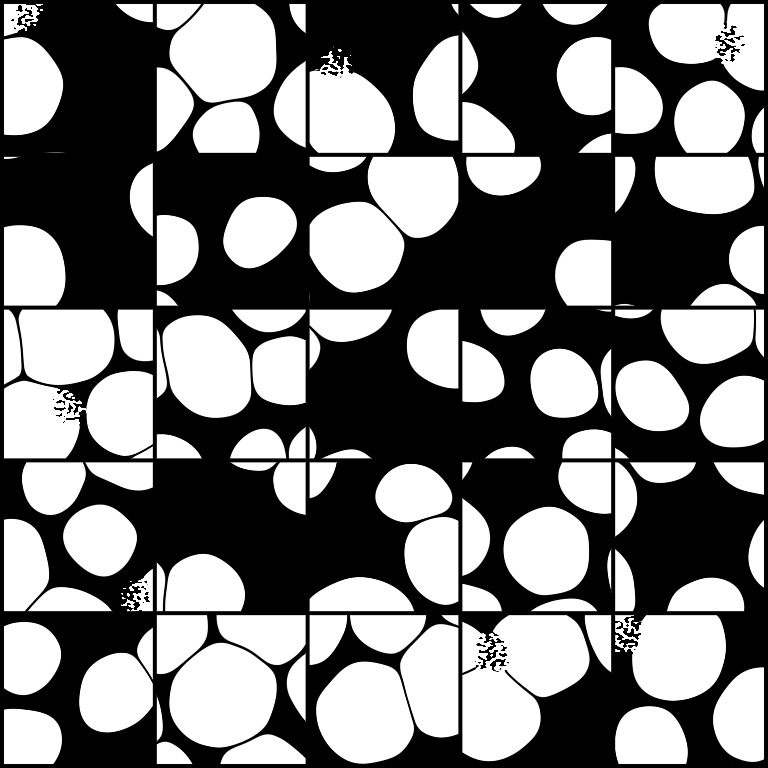
A Shadertoy shader for this pattern:

```glsl
// Five by five sheet of black tiles, each cropping its own scatter of rounded white blobs.

const float TILES = 5.0;            // tiles across and down
const float LINE = 0.0052;          // width of the black rules, in canvas units
const float SPACING = 0.60;         // blob lattice step, in tile units
const float JITTER = 0.30;          // blob displacement, in lattice steps
const vec2 RADIUS = vec2(0.36, 0.60);  // smallest and largest blob, in lattice steps
const vec2 DROPOUT = vec2(0.08, 0.36); // share of missing blobs, varies by tile
const float STRETCH = 0.16;         // strongest elongation of a blob
const float GAP = 0.012;            // half the gap between touching blobs
const float ROUNDING = 0.05;        // softness of corners at the gaps
const float WARP = 0.07;            // unevenness of the outlines
const float WEAR_CHANCE = 0.32;     // share of tiles with a ragged patch
const float WEAR_SIZE = 0.16;       // radius of that patch, in tile units
const float WEAR_DEPTH = 1.3;
const vec2 WEAR_GRAIN = vec2(30.0, 46.0);
const vec3 INK = vec3(0.0);
const vec3 PAPER = vec3(1.0);
const float TAU = 6.28318;

vec2 hash2(vec2 p) {
    vec3 h = fract(p.xyx * vec3(0.1031, 0.1030, 0.0973));
    h += dot(h, h.yzx + 33.33);
    return fract((h.xx + h.yz) * h.zy);
}

mat2 rotation(float angle) {
    float c = cos(angle), s = sin(angle);
    return mat2(c, s, -s, c);
}

float cornerGradient(vec2 corner, vec2 offset) {
    float angle = TAU * hash2(corner).x;
    return dot(vec2(cos(angle), sin(angle)), offset);
}

float gradientNoise(vec2 p) {
    vec2 i = floor(p), f = fract(p);
    vec2 u = f * f * f * (f * (f * 6.0 - 15.0) + 10.0);
    vec2 e = vec2(1.0, 0.0);
    float low = mix(cornerGradient(i, f), cornerGradient(i + e, f - e), u.x);
    float high = mix(cornerGradient(i + e.yx, f - e.yx), cornerGradient(i + 1.0, f - 1.0), u.x);
    return mix(low, high, u.y);
}

float smoothMax(float a, float b, float k) {
    float h = max(k - abs(a - b), 0.0) / k;
    return max(a, b) + 0.25 * h * h * k;
}

// Signed distance to the blobs, in lattice steps; neighbours are kept apart.
float blobs(vec2 q, vec2 seed, float dropout) {
    float nearest = 9.0, second = 9.0;
    for (int y = -1; y <= 1; y++) {
        float row = floor(q.y) + float(y);
        float stagger = 0.5 * mod(row, 2.0);
        for (int x = -1; x <= 1; x++) {
            vec2 cell = vec2(floor(q.x - stagger) + float(x), row);
            vec2 place = hash2(cell + seed);
            vec2 form = hash2(cell + seed + 57.3);
            vec2 fate = hash2(cell + seed + 91.7);
            if (fate.x < dropout) continue;

            vec2 center = cell + vec2(0.5 + stagger, 0.5) + JITTER * (place - 0.5);
            float stretch = 1.0 + STRETCH * fate.y;
            vec2 local = rotation(TAU * form.y) * (q - center);
            float d = length(local * vec2(stretch, 1.0 / stretch)) - mix(RADIUS.x, RADIUS.y, form.x);
            second = min(second, max(nearest, d));
            nearest = min(nearest, d);
        }
    }
    return smoothMax(nearest, 0.5 * (nearest - second) + GAP, ROUNDING);
}

// Ragged speckle around one random point, on some tiles only.
float wear(vec2 p, vec2 seed) {
    if (hash2(seed + 7.9).x > WEAR_CHANCE) return 0.0;
    vec2 center = hash2(seed + 23.1);
    float patchMask = 1.0 - smoothstep(0.0, WEAR_SIZE, length(p - center));
    return WEAR_DEPTH * patchMask * gradientNoise(p * WEAR_GRAIN + seed);
}

void mainImage(out vec4 fragColor, in vec2 fragCoord) {
    vec2 uv = fragCoord / iResolution.xy;
    float pixel = 1.0 / min(iResolution.x, iResolution.y);

    // Tile grid, with a full rule along the outer edge
    float period = (1.0 - LINE) / TILES;
    vec2 grid = (uv - 0.5 * LINE) / period;
    vec2 tile = clamp(floor(grid), 0.0, TILES - 1.0);
    vec2 p = grid - tile;
    vec2 seed = tile * 37.0 + 11.0;

    // Each tile views its own turned and shifted lattice
    vec2 view = hash2(seed + 3.7);
    vec2 q = rotation(TAU * view.x) * (p - 0.5) / SPACING + 4.0 * hash2(seed + 15.2);
    q += WARP * vec2(gradientNoise(q * 1.7 + seed), gradientNoise(q * 1.7 + seed + 40.0));

    float d = blobs(q, seed, mix(DROPOUT.x, DROPOUT.y, view.y)) - wear(p, seed);
    d *= SPACING * period;

    // Black rules between tiles
    vec2 edge = min(p, 1.0 - p) * period;
    float rule = 0.5 * LINE - min(edge.x, edge.y);

    float white = 1.0 - smoothstep(-0.6 * pixel, 0.6 * pixel, max(d, rule));
    fragColor = vec4(mix(INK, PAPER, white), 1.0);
}
```
